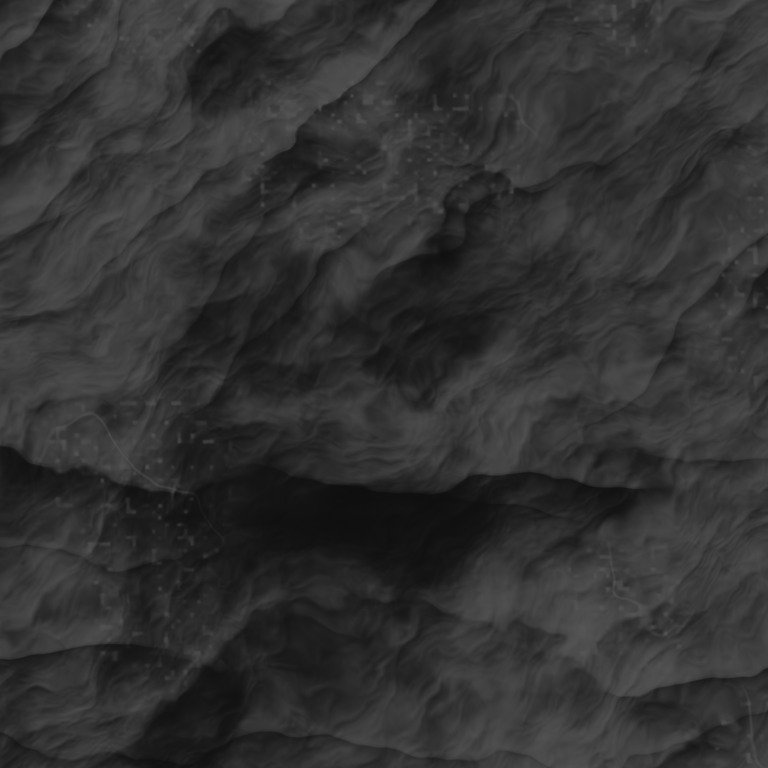
Write a Shadertoy shader that draws this texture.

```glsl
// Dark weathered rock face: slabs stepping down along diagonal ledges, flatter below.
// Ledges are a warped sawtooth (sharp upper rim, fading shadow) laid over
// side-lit ridged noise, with broad tone, hollows, pale veins and fine specks.

const float BASE_TONE      = 0.238;
const float MID_TONE       = 0.20;   // centre of the soft tone curve
const float TONE_RANGE     = 0.145;  // farthest reach from the centre
const float UPPER_ANGLE    = 0.70;   // ledge directions, radians
const float LOWER_ANGLE    = -0.06;
const float GRAIN_ANGLE    = 0.62;
const float LEDGE_DEPTH    = 0.15;
const float LIP_LIGHT      = 0.03;
const float EDGE_SOFTNESS  = 0.005;
const float RELIEF_DEPTH   = 0.62;
const float RELIEF_STEP    = 0.006;
const float MOTTLE_DEPTH   = 0.15;
const float BROAD_DEPTH    = 0.24;
const float HOLLOW_DEPTH   = 0.09;
const float PATCH_DEPTH    = 0.10;
const float VEIN_LIGHT     = 0.06;
const float SPECK_LIGHT    = 0.13;
const vec2  LIGHT_DIR      = vec2(-0.55, 0.83);
const vec2  PATCH_CENTRE   = vec2(0.43, 0.29);
const vec2  PATCH_SIZE     = vec2(0.30, 0.13);
const mat2  OCTAVE_TURN    = mat2(1.6, 1.2, -1.2, 1.6);

float hash(vec2 p) {
    return fract(sin(dot(p, vec2(127.1, 311.7))) * 43758.5453);
}

float noise(vec2 p) {
    vec2 i = floor(p), f = fract(p);
    f = f * f * f * (f * (f * 6.0 - 15.0) + 10.0);
    return mix(mix(hash(i), hash(i + vec2(1, 0)), f.x),
               mix(hash(i + vec2(0, 1)), hash(i + vec2(1, 1)), f.x), f.y);
}

float fbm(vec2 p) {
    float sum = 0.0, amp = 0.5;
    for (int i = 0; i < 5; i++) {
        sum += amp * noise(p);
        p = OCTAVE_TURN * p + 17.3;
        amp *= 0.5;
    }
    return sum / 0.97;
}

// Noise folded at its middle, giving sharp creases
float ridged(vec2 p) {
    float sum = 0.0, amp = 0.5;
    for (int i = 0; i < 5; i++) {
        sum += amp * (1.0 - abs(2.0 * noise(p) - 1.0));
        p = OCTAVE_TURN * p + 9.1;
        amp *= 0.5;
    }
    return sum;
}

// Frame with x along the given direction and y across it
vec2 alongAcross(vec2 p, float angle) {
    vec2 dir = vec2(cos(angle), sin(angle));
    return vec2(dot(p, dir), dot(p, vec2(-dir.y, dir.x)));
}

float ledgePresence(float along, float id, float seed) {
    return smoothstep(0.36, 0.62, noise(vec2(along * 3.2, id * 7.37 + seed)));
}

// Tone change from one family of ledges: shadow under each rim, light on its lip
float ledges(vec2 p, float angle, float freq, float seed) {
    vec2 q = alongAcross(p, angle);
    float s = freq * (q.y + 0.24 * fbm(q * vec2(3.0, 4.0) + seed));
    float id = floor(s), below = 1.0 - fract(s);
    float soft = EDGE_SOFTNESS * freq;
    float width = mix(0.04, 0.36, noise(vec2(q.x * 5.0 + seed, id * 3.71)));
    float shadow = smoothstep(0.0, soft, below) * exp(-below / width)
                 * (1.0 - smoothstep(0.7, 1.0, below));
    float lip = smoothstep(0.75, 0.97, below) * (1.0 - smoothstep(1.0 - soft, 1.0, below));
    return LIP_LIGHT * lip * ledgePresence(q.x, id - 1.0, seed)
         - LEDGE_DEPTH * shadow * ledgePresence(q.x, id, seed);
}

float rockHeight(vec2 p) {
    return ridged(alongAcross(p, GRAIN_ANGLE) * vec2(4.0, 7.5));
}

void mainImage(out vec4 fragColor, in vec2 fragCoord) {
    vec2 p = fragCoord / iResolution.y;
    vec2 warp = vec2(fbm(p * 4.0 + 3.7), fbm(p * 4.0 + 41.2)) - 0.5;
    vec2 w = p + 0.16 * warp;

    // Broad and fine colour variation
    float tone = BASE_TONE + BROAD_DEPTH * (fbm(w * 3.0 + 8.0) - 0.5)
               + MOTTLE_DEPTH * (fbm(p * 24.0 + 2.0 * warp) - 0.5);

    // Side-lit relief
    tone += RELIEF_DEPTH * (rockHeight(w) - rockHeight(w + RELIEF_STEP * LIGHT_DIR));

    // Large and small ledges, diagonal above and nearly level below
    float lower = 1.0 - smoothstep(0.36, 0.56, p.y + 0.5 * warp.x);
    for (int i = 0; i < 2; i++) {
        float k = float(i), freq = 3.6 + 5.4 * k, strength = 1.0 - 0.4 * k;
        tone += strength * mix(ledges(p, UPPER_ANGLE, freq, 5.3 + 19.0 * k),
                               ledges(p, LOWER_ANGLE, freq, 31.7 + 23.0 * k), lower);
    }

    // Elongated hollows and one wide dark patch
    vec2 grain = alongAcross(w, GRAIN_ANGLE);
    tone -= HOLLOW_DEPTH * smoothstep(0.64, 0.84, noise(grain * vec2(5.0, 11.0) + 12.0));
    vec2 d = (p + 0.5 * warp - PATCH_CENTRE) / PATCH_SIZE;
    tone -= PATCH_DEPTH * exp(-dot(d, d));

    // Pale broken veins and clustered specks
    float pale = smoothstep(0.52, 0.72, noise(p * 5.0 + 27.0));
    float vein = 1.0 - smoothstep(0.0, 0.009, abs(fbm(p * 2.6 + 51.0) - 0.5));
    tone += pale * (VEIN_LIGHT * vein + SPECK_LIGHT * pow(noise(p * 120.0), 7.0));

    // Soft limits for the deepest shadows and the lightest stone
    tone = MID_TONE + TONE_RANGE * tanh((tone - MID_TONE) / TONE_RANGE);
    fragColor = vec4(vec3(tone), 1.0);
}
```
